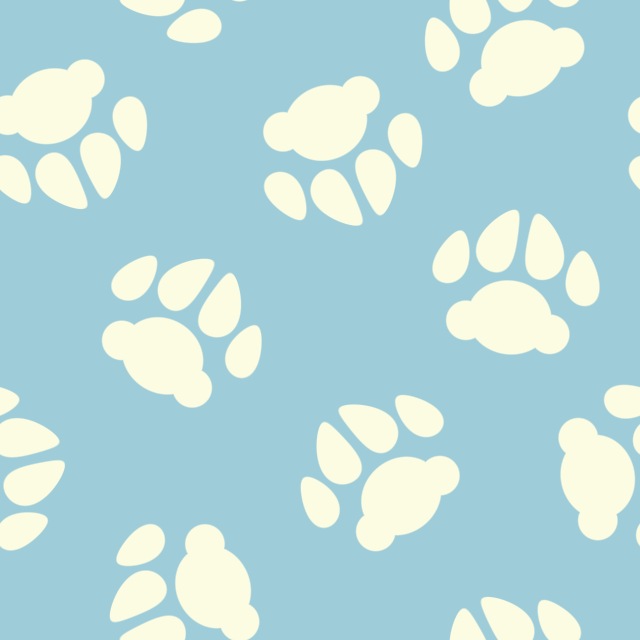
Give the GLSL for this pattern, as a WebGL 2 fragment shader.

```glsl
#version 300 es
precision highp float;
// Cream paw prints scattered and turned on a flat pale blue ground.
// Each paw is a union of ellipse and egg distances, mirrored about its axis;
// offsets to every paw wrap around the canvas, so the tile is seamless.

uniform vec2 u_resolution;
out vec4 outColor;

// Approximate signed distance to an ellipse with the given radii
float ellipseDist(vec2 q, vec2 radii) {
    float k = length(q / radii);
    float g = length(q / (radii * radii));
    return (k - 1.0) * max(k, 0.01) / max(g, 0.01 / radii.x);
}

// Egg with a narrow top; lean shears it and bend curves both ends inwards
float toeDist(vec2 q, vec2 radii, float lean, float bend) {
    float t = clamp(q.y / radii.y, -1.5, 1.5);
    q.x += lean * q.y + bend * t * t;
    return ellipseDist(q, radii * vec2(1.0 - 0.3 * t, 1.0));
}

// Paw with its pad at the origin and its toes pointing up
float pawDist(vec2 q) {
    q.x = abs(q.x);
    float pad = ellipseDist(q, vec2(0.066, 0.0577));
    float lobe = length(q - vec2(0.0664, -0.0156)) - 0.0309;
    float innerToe = toeDist(q - vec2(0.0371, 0.1165), vec2(0.0293, 0.0508), 0.17, 0.0098);
    float outerToe = toeDist(q - vec2(0.1029, 0.0790), vec2(0.0258, 0.0425), 0.14, 0.0);
    return min(min(pad, lobe), min(innerToe, outerToe));
}

// Pad centre (xy) and clockwise turn in radians (z)
const vec3 PAWS[8] = vec3[8](
    vec3(0.796, 0.504, 0.166), vec3(0.254, 0.444, 0.593),
    vec3(0.627, 0.225, -0.716), vec3(0.333, 0.083, -1.990),
    vec3(0.509, 0.808, 2.705), vec3(0.079, 0.834, 2.705),
    vec3(0.816, 0.909, -0.482), vec3(0.934, 0.255, 1.339));

void main() {
    vec2 uv = gl_FragCoord.xy / u_resolution;

    // Nearest paw, measured across the canvas edges
    float dist = 1.0;
    for (int i = 0; i < 8; i++) {
        vec2 offset = fract(uv - PAWS[i].xy + 0.5) - 0.5;
        float c = cos(PAWS[i].z), s = sin(PAWS[i].z);
        vec2 local = vec2(c * offset.x - s * offset.y, s * offset.x + c * offset.y);
        dist = min(dist, pawDist(local));
    }

    // Flat fill with a smoothed outline
    float edge = 1.0 / min(u_resolution.x, u_resolution.y);
    float paw = 1.0 - smoothstep(-edge, edge, dist);
    vec3 sky = vec3(0.62, 0.80, 0.85);
    vec3 cream = vec3(0.99, 0.99, 0.89);
    outColor = vec4(mix(sky, cream, paw), 1.0);
}
```
